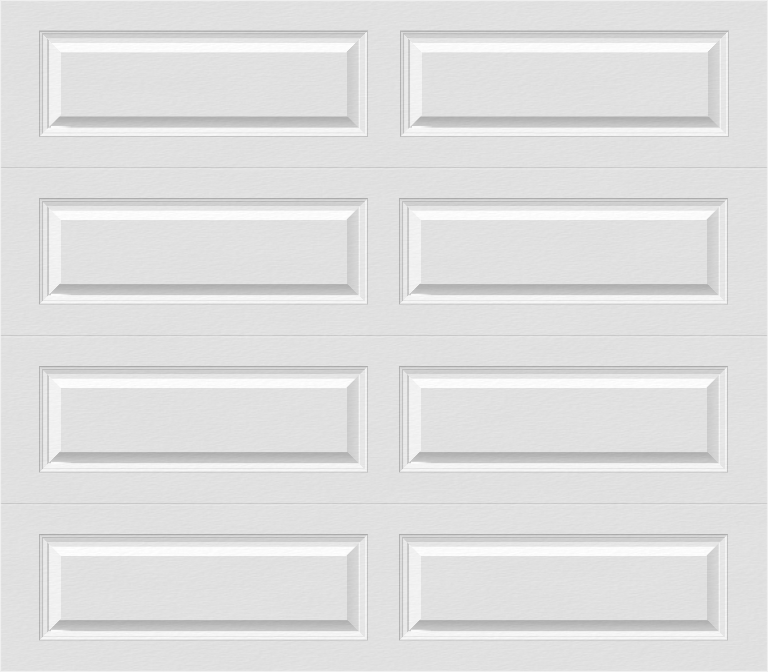
This pattern is drawn by a Shadertoy shader. Its source:

```glsl
// A white sectional door: four sections of two raised, mitred panels.
// Each panel is shaded from its inset distance to the nearest side, with light
// from the upper left; stretched value noise adds a faint embossed grain.

float hash(vec2 p) {
    vec3 q = fract(vec3(p.xyx) * 0.1031);
    q += dot(q, q.yzx + 33.33);
    return fract((q.x + q.y) * q.z);
}

float noise(vec2 p) {
    vec2 i = floor(p), f = fract(p);
    f = f * f * (3.0 - 2.0 * f);
    return mix(mix(hash(i), hash(i + vec2(1, 0)), f.x),
               mix(hash(i + vec2(0, 1)), hash(i + vec2(1, 1)), f.x), f.y);
}

// Smooth-edged coverage of the interval from a to b
float band(float d, float a, float b, float w) {
    return smoothstep(a - w, a + w, d) - smoothstep(b - w, b + w, d);
}

// Side profiles: tone as a function of inset from the panel's outer edge
float topSide(float d, float w) {
    float tone = 0.88;
    tone = mix(tone, 0.66, band(d, 0.0, 1.4, w));
    tone = mix(tone, 0.85, band(d, 1.4, 2.8, w));
    tone = mix(tone, 0.73, band(d, 2.8, 4.2, w));
    tone = mix(tone, 0.81, band(d, 4.2, 8.0, w));
    tone = mix(tone, 0.90, band(d, 8.0, 12.5, w));
    return mix(tone, 0.985, band(d, 12.5, 22.0, w));
}

float bottomSide(float d, float w) {
    float tone = 0.88;
    tone = mix(tone, 0.77, band(d, 0.0, 1.2, w));
    tone = mix(tone, 0.96, band(d, 1.2, 9.5, w));
    tone = mix(tone, 0.90, band(d, 3.6, 4.6, w));
    return mix(tone, mix(0.79, 0.69, smoothstep(9.5, 20.5, d)), band(d, 9.5, 20.5, w));
}

float leftSide(float d, float w) {
    float tone = 0.88;
    tone = mix(tone, 0.70, band(d, 0.0, 1.3, w));
    tone = mix(tone, 0.86, band(d, 1.3, 3.0, w));
    tone = mix(tone, 0.75, band(d, 3.0, 4.3, w));
    tone = mix(tone, 0.91, band(d, 4.3, 8.2, w));
    tone = mix(tone, 0.78, band(d, 8.2, 10.2, w));
    return mix(tone, 0.945, band(d, 10.2, 22.0, w));
}

float rightSide(float d, float w) {
    float tone = 0.88;
    tone = mix(tone, 0.76, band(d, 0.0, 1.2, w));
    tone = mix(tone, 0.95, band(d, 1.2, 3.2, w));
    tone = mix(tone, 0.90, band(d, 3.2, 8.0, w));
    tone = mix(tone, 0.95, band(d, 8.0, 9.5, w));
    return mix(tone, mix(0.84, 0.80, smoothstep(9.5, 21.0, d)), band(d, 9.5, 21.0, w));
}

float panel(vec2 q, float w) {
    vec2 halfSize = vec2(164.5, 53.3);
    vec2 inset = halfSize - abs(q);
    float across = q.x < 0.0 ? leftSide(inset.x, w) : rightSide(inset.x, w);
    float along = q.y < 0.0 ? topSide(inset.y, w) : bottomSide(inset.y, w);

    // Mitre the corners along their diagonals
    float tone = mix(across, along, smoothstep(-w, w, inset.x - inset.y));

    // Small glint at the foot of the lower left mitre
    float glint = band(q.x + halfSize.x, 12.0, 32.0, w) * band(halfSize.y - q.y, 8.5, 11.0, w);
    tone = mix(tone, 0.98, glint * smoothstep(36.0, 18.0, q.x + halfSize.x));

    float inside = smoothstep(-w, w, min(inset.x, inset.y));
    return mix(0.88, tone, inside);
}

void mainImage(out vec4 fragColor, in vec2 fragCoord) {
    // Door units: 768 wide, 672 high, measured down from the top left
    vec2 size = vec2(768.0, 672.0);
    vec2 p = fragCoord / iResolution.xy * size;
    p.y = size.y - p.y;
    float w = 0.5 * size.y / iResolution.y;

    // Two columns by four sections; the upper right panel sits slightly off
    float row = floor(p.y / 168.0);
    float column = step(384.0, p.x);
    vec2 center = vec2(203.5 + 360.0 * column, 168.0 * row + 83.4);
    if (row < 0.5) center += vec2(column, 0.3);
    float tone = panel(p - center, w);

    // Joints between sections: shadow over a thin lit lip
    float joint = p.y - 168.0 * clamp(floor(p.y / 168.0 + 0.5), 1.0, 3.0);
    float wear = 0.75 + 0.25 * noise(vec2(p.x * 0.2, row));
    tone = mix(tone, 0.78, wear * band(joint, -1.1, 0.3, w));
    tone = mix(tone, 0.92, 0.7 * band(joint, 0.3, 1.5, w));

    // Embossed grain, fine and stretched sideways, plus faint broad mottling
    vec2 g = p * vec2(0.22, 0.75);
    float emboss = noise(g) - noise(g + vec2(0.25, 0.6));
    float grain = 0.022 * emboss + 0.012 * (noise(p * vec2(0.6, 0.9) + 71.0) - 0.5);
    tone += grain + 0.006 * (noise(p * vec2(0.02, 0.06)) - 0.5);

    // Lit outer rim
    vec2 rim = min(p, size - p);
    tone = mix(tone, 0.95, 0.8 * (1.0 - smoothstep(1.2 - w, 1.2 + w, min(rim.x, rim.y))));
    fragColor = vec4(vec3(clamp(tone, 0.0, 1.0)), 1.0);
}
```
